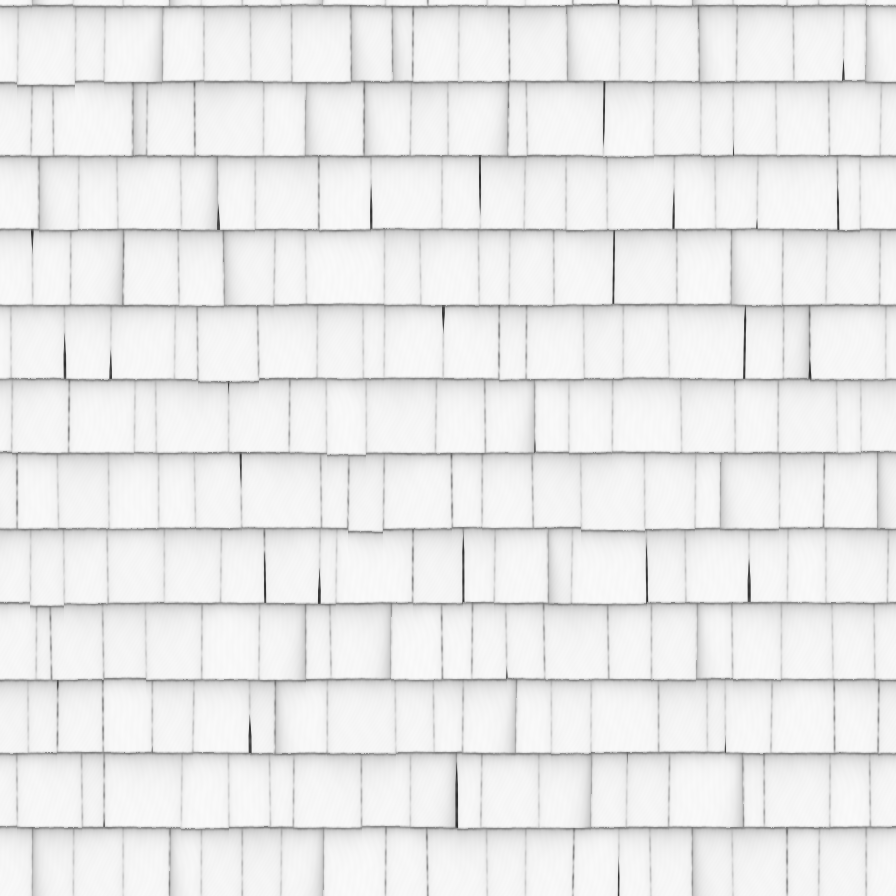
Write a WebGL 2 fragment shader that draws this texture map.

```glsl
#version 300 es
precision highp float;
// White painted wood shingles in twelve overlapping courses.
// Each course is cut into uneven boards by jittered edges; drop shadows, gaps
// and faint grain then darken the paint. Periodic sines and wrapped hashes tile.

uniform vec2 u_resolution;
out vec4 fragColor;

const float TAU = 6.28319;
const float ROWS = 12.0;
const float PITCH = 1.0 / ROWS;
const float FIRST_EDGE = 0.0065;
const vec3 PAINT = vec3(0.975);
const vec3 EDGE_GREY = vec3(0.45);
const vec3 CRACK_DARK = vec3(0.18);

struct Shingle { float id; float left; float right; };

float hash(float a, float b) {
    vec3 q = fract(vec3(a, b, a + b) * vec3(0.1031, 0.1137, 0.0973));
    q += dot(q, q.yzx + 33.33);
    return fract((q.x + q.y) * q.z);
}

// Share of a pixel covered by a line of the given half width.
float stroke(float d, float halfWidth, float px) {
    float overlap = min(d + 0.5 * px, halfWidth) - max(d - 0.5 * px, -halfWidth);
    return clamp(overlap / px, 0.0, 1.0);
}

float softLine(float d, float radius) { return exp(-d * d / (radius * radius)); }

// Layered sines along x with whole frequencies, about -1 to 1.
float ripple(float x, float freq, float phase) {
    return 0.5 * sin(TAU * freq * x + phase)
         + 0.3 * sin(TAU * (2.0 * freq + 1.0) * x + 2.3 * phase)
         + 0.2 * sin(TAU * (5.0 * freq + 2.0) * x + 4.1 * phase);
}

float columnsIn(float row) { return 18.0 + floor(3.0 * hash(row, 71.0)); }

// Slightly slanted board edge, measured in cells.
float boardEdge(float i, float row, float v) {
    float key = mod(i, columnsIn(row));
    float jitter = 0.78 * (hash(key, row + 3.0) - 0.5);
    float slant = 0.06 * (hash(key, row + 19.0) - 0.5) * (v - 0.5);
    return i + 0.5 + jitter + slant;
}

Shingle findShingle(float x, float row, float v) {
    float count = columnsIn(row);
    float cell = x * count;
    float i = floor(cell);
    if (cell < boardEdge(i, row, v)) i -= 1.0;
    return Shingle(mod(i, count), x - boardEdge(i, row, v) / count,
                   x - boardEdge(i + 1.0, row, v) / count);
}

// Height of the uneven lower edge of a course, measured downward.
float bottomOf(float x, float rowIndex) {
    float row = mod(rowIndex, ROWS);
    float id = findShingle(x, row, 1.0).id;
    float drop = 0.0016 * (hash(id, row + 40.0) - 0.5);
    drop += 0.003 * step(0.985, hash(id, row + 57.0));
    float sag = 0.003 * (hash(row, 5.0) - 0.5) + 0.0007 * ripple(x, 3.0, row);
    float chips = 0.0003 * ripple(x, 61.0, row * 1.7);
    return FIRST_EDGE + (rowIndex + 1.0) * PITCH + drop + sag + chips;
}

// Hairline, occasional dark crack and one-sided shadow around a board edge.
vec3 shadeGap(vec3 color, float d, float edgeId, float row, float v, float px) {
    float key = mod(edgeId, columnsIn(row));
    float tone = hash(key, row + 83.0);
    float side = hash(key, row + 97.0) < 0.5 ? -1.0 : 1.0;

    float raised = step(0.84, hash(key, row + 111.0));
    float reach = 0.003 + 0.006 * v;
    color *= 1.0 - 0.20 * raised * step(0.0, d * side) * exp(-abs(d) / reach);
    color *= 1.0 - 0.05 * exp(-abs(d) / 0.004);

    // Paint bridges the narrow gaps here and there.
    float broken = 0.6 + 0.25 * sin(v * 17.0 + tone * 40.0)
                 + 0.15 * sin(v * 47.0 + tone * 90.0);
    float hairline = softLine(d, 0.0012) * mix(0.14, 0.50, tone * tone * tone);
    color *= 1.0 - hairline * broken;

    float isCrack = step(0.86, hash(key, row + 131.0));
    float extent = mix(0.10, 1.25, pow(hash(key, row + 149.0), 1.5));
    float along = side > 0.0 ? 1.0 - v : v;
    float opening = clamp((along - 1.0 + extent) / 0.30, 0.0, 1.0);
    float halfWidth = mix(0.0008, 0.0019, hash(key, row + 163.0)) * opening;
    float depth = 0.75 + 0.25 * broken;
    return mix(color, CRACK_DARK, depth * isCrack * stroke(d, halfWidth, px));
}

// Faint arched wood grain and brushed paint, about -1 to 1.
float grain(vec2 local, float seed) {
    float arch = local.x + (seed - 0.5) * 0.7 * local.y + 3.0 * local.y * local.y;
    float bend = 0.0015 * sin(local.y * 90.0 + seed * 30.0);
    float rings = sin((arch + bend) * mix(900.0, 1500.0, seed) + seed * 50.0);
    float brushed = sin(local.x * 310.0 + 2.0 * sin(local.y * 130.0 + seed * 9.0));
    return 0.55 * rings + 0.45 * brushed;
}

void main() {
    vec2 p = gl_FragCoord.xy / u_resolution;
    p.y = 1.0 - p.y;
    float px = 1.0 / u_resolution.y;

    // Course that holds this point, allowing for its uneven edges.
    float course = floor((p.y - FIRST_EDGE) / PITCH);
    if (p.y > bottomOf(p.x, course)) course += 1.0;
    else if (p.y < bottomOf(p.x, course - 1.0)) course -= 1.0;
    float below = p.y - bottomOf(p.x, course - 1.0);
    float above = bottomOf(p.x, course) - p.y;
    float v = below / (below + above);
    float row = mod(course, ROWS);
    Shingle board = findShingle(p.x, row, v);

    // Painted board with a slight tone of its own.
    float seed = hash(board.id, row + 181.0);
    vec3 color = PAINT - 0.012 * seed + 0.006 * grain(vec2(board.left, below), seed);

    // Contact shadow and wide soft shadow cast by the course above.
    float spread = 1.0 + 0.40 * ripple(p.x, 4.0, row * 2.9);
    color *= 1.0 - 0.17 * exp(-below / (0.011 * spread)) - 0.14 * exp(-below / 0.0032);

    color = shadeGap(color, board.left, board.id, row, v, px);
    color = shadeGap(color, board.right, board.id + 1.0, row, v, px);

    // Worn lip where two courses meet, darker in places.
    float lip = max(softLine(below - 0.0006, 0.0016), softLine(above + 0.0006, 0.0016));
    float wear = 0.58 + 0.20 * ripple(p.x, 23.0, row * 3.1) + 0.14 * ripple(p.x, 5.0, row);
    color = mix(color, EDGE_GREY, lip * wear);
    fragColor = vec4(color, 1.0);
}
```
